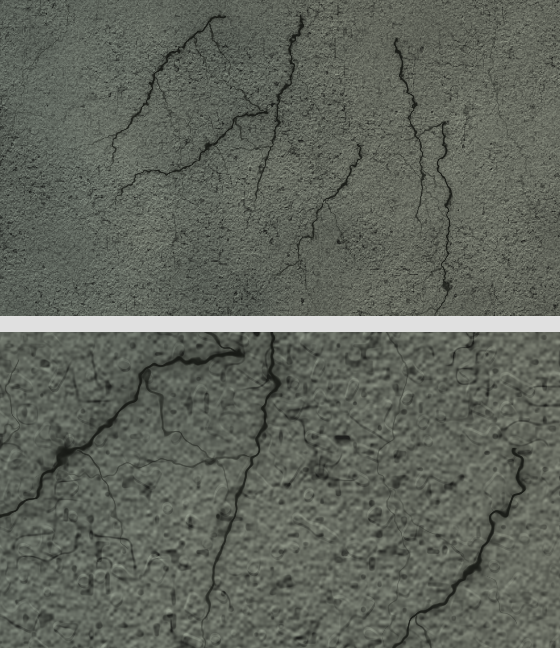
Top, the full canvas; bottom, a detail of the centre.
A WebGL 2 fragment shader for this texture:

```glsl
#version 300 es
precision highp float;
// Weathered grey-green plaster with fine grit, chips and long branching cracks.
uniform vec2 u_resolution;
out vec4 fragColor;

float hash(vec2 p) {
    vec3 q = fract(p.xyx * 0.1031);
    q += dot(q, q.yzx + 33.33);
    return fract((q.x + q.y) * q.z);
}

float noise(vec2 p) {
    vec2 i = floor(p), f = fract(p);
    f = f * f * (3.0 - 2.0 * f);
    return mix(mix(hash(i), hash(i + vec2(1, 0)), f.x),
               mix(hash(i + vec2(0, 1)), hash(i + vec2(1, 1)), f.x), f.y);
}

vec2 noise2(vec2 p) {
    return vec2(noise(p), noise(p + 51.0)) - 0.5;
}

float fbm(vec2 p) {
    float sum = 0.0, amp = 0.5;
    for (int i = 0; i < 4; i++) {
        sum += amp * noise(p);
        p = mat2(1.6, 1.2, -1.2, 1.6) * p + 17.3;
        amp *= 0.5;
    }
    return sum;
}

// Surface height: two sizes of grit and sparse raised flakes
float surfaceHeight(vec2 p) {
    vec2 q = mat2(0.88, 0.48, -0.48, 0.88) * p;
    float flakes = smoothstep(0.66, 0.76, noise(q * 72.0 + 40.0));
    return 0.42 * noise(q * 128.0) + 0.4 * noise(p * 240.0 + 9.0) + 0.25 * flakes;
}

// Tapered dark line with a soft shaded border
float crackLine(vec2 p, vec2 a, vec2 b, float widthA, float widthB, float pixel) {
    vec2 ab = b - a;
    float t = clamp(dot(p - a, ab) / dot(ab, ab), 0.0, 1.0);
    float d = length(p - a - ab * t);
    float w = mix(widthA, widthB, t);
    float core = 1.0 - smoothstep(0.2 * w, 1.1 * w + pixel, d);
    float border = 0.55 * exp(-d / (1.8 * w + 0.0003));
    return max(core * smoothstep(0.0, 0.0038, w + 0.0008), border * smoothstep(0.0, 0.003, w));
}

// Wandering cracks fanning from lower left to lower right, then hairlines; all branch
float cracks(vec2 p, float pixel) {
    p += 0.024 * noise2(p * 25.0) + 0.013 * noise2(p * 72.0 + 7.0) + 0.005 * noise2(p * 150.0);
    float dark = 0.0;
    for (int i = 0; i < 11; i++) {
        float id = float(i) + 3.0;
        bool wide = i < 6;
        float slot = wide ? float(i) / 6.0 : float(i - 6) / 5.0;
        float low = float(i % 2);
        float lean = hash(vec2(id, 3.0)) - 0.5;
        vec2 at = vec2((wide ? 0.64 + 0.82 * slot : 0.2 + 1.6 * slot) + 0.1 * hash(vec2(id, 1.0)),
                       0.84 + 0.16 * hash(vec2(id, 2.0)) - 0.36 * low);
        float heading = wide ? mix(-2.7, -0.6, slot) - 0.45 * low * (1.2 - slot) + 0.25 * lean
                             : -1.6 + 0.8 * lean;
        float curve = wide ? 0.18 * (0.42 - slot) : 0.0;
        float fullWidth = wide ? mix(0.0030, 0.0044, hash(vec2(id, 4.0))) : 0.0009;
        for (int k = 0; k < 10; k++) {
            float s = float(k) + 10.0;
            float angle = heading + curve * float(k) + 1.2 * (hash(vec2(id, s)) - 0.5);
            vec2 next = at + mix(0.045, 0.085, hash(vec2(s, id + 30.0))) * vec2(cos(angle), sin(angle));
            float w0 = fullWidth * (1.0 - 0.06 * float(k));
            float w1 = fullWidth * (k == 9 ? 0.1 : 0.94 - 0.06 * float(k));
            dark = max(dark, crackLine(p, at, next, w0, w1, pixel));
            if (hash(vec2(id + 60.0, s)) < 0.3) {
                float side = hash(vec2(s, id + 90.0)) < 0.5 ? -1.0 : 1.0;
                float turn = angle + side * mix(0.6, 1.4, hash(vec2(id, s + 40.0)));
                vec2 tip = at + mix(0.1, 0.26, hash(vec2(id, s + 70.0))) * vec2(cos(turn), sin(turn));
                dark = max(dark, crackLine(p, at, tip, w0 * 0.55, 0.0004, pixel));
            }
            at = next;
        }
    }
    return dark;
}

void main() {
    vec2 p = gl_FragCoord.xy / u_resolution.y;
    float pixel = 1.0 / u_resolution.y;

    // Relief lit mostly from above
    vec2 toLight = vec2(-0.0004, 0.0016);
    float relief = surfaceHeight(p - toLight) - surfaceHeight(p + toLight);
    float rough = mix(0.65, 1.35, smoothstep(0.3, 0.65, fbm(p * 5.0)));
    relief *= rough * (relief < 0.0 ? 0.27 : 0.22);

    // Broad stains, fine dust and small dark pores
    float stain = fbm(p * 2.6 + 4.0) - 0.47;
    float blotch = noise(p * 8.0 + 33.0) - 0.5;
    float light = 0.409 + relief + 0.15 * stain + 0.035 * blotch + 0.12 * (noise(p * 285.0) - 0.5);
    light -= 0.1 * rough * smoothstep(0.74, 0.92, noise(p * 115.0 + 61.0));

    // Short curved creases in rough areas
    float crease = 1.0 - smoothstep(0.0, 0.08, abs(noise(p * 50.0 + 20.0) - 0.5));
    light -= 0.1 * crease * smoothstep(0.58, 0.75, noise(p * 23.0 + 70.0)) * rough;

    // Scattered chips with a dark hollow and a bright lower rim
    vec2 cell = floor(p * 10.0);
    vec2 local = fract(p * 10.0) - 0.3 - 0.4 * vec2(hash(cell), hash(cell + 31.0));
    local += 0.1 * noise2(p * 90.0);
    float radius = mix(0.03, 0.09, hash(cell + 57.0));
    float present = step(hash(cell + 79.0), 0.2);
    float hollow = present * (1.0 - smoothstep(0.6, 1.2, length(local) / radius));
    float rim = present * (1.0 - smoothstep(0.6, 1.2, length(local + vec2(-0.03, 0.04)) / radius));
    light += 0.08 * rim - 0.2 * hollow;

    vec3 tint = mix(vec3(0.93, 1.0, 0.92), vec3(0.965, 1.0, 0.9), smoothstep(0.1, 1.3, p.x + stain));
    vec3 color = tint * clamp(light, 0.12, 0.6);
    color = mix(color, vec3(0.08, 0.088, 0.072), 0.92 * cracks(p, pixel));

    // Slightly darker outer edges
    vec2 centred = gl_FragCoord.xy / u_resolution - vec2(0.55, 0.5);
    color *= 1.03 - 0.24 * dot(centred, centred);
    fragColor = vec4(color, 1.0);
}
```
